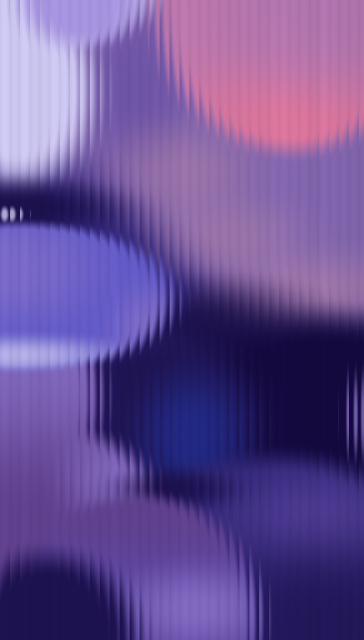
This background is drawn by a Shadertoy shader. Its source:

```glsl
// Soft violet, pink and navy colour fields seen through vertical fluted glass.
// Overlapping soft ellipses form the scene; each flute samples a wider strip
// of it than it covers, which breaks curved edges into rows of pointed teeth.

#define FLUTES 36.5     // flutes across the width
#define SPREAD 0.075    // extra width of scene seen inside one flute
#define RIDGE 0.05      // brightness change across a flute
#define VARIATION 0.035 // brightness change between flutes
#define SAMPLES 5       // horizontal samples per pixel

const vec3 NAVY = vec3(0.075, 0.035, 0.24);
const vec3 INDIGO = vec3(0.20, 0.155, 0.47);
const vec3 ROYAL = vec3(0.13, 0.17, 0.54);
const vec3 BLUE = vec3(0.38, 0.35, 0.77);
const vec3 VIOLET = vec3(0.36, 0.27, 0.62);
const vec3 PLUM = vec3(0.37, 0.25, 0.55);
const vec3 LILAC = vec3(0.53, 0.44, 0.77);
const vec3 MAUVE = vec3(0.50, 0.39, 0.67);
const vec3 ROSE = vec3(0.63, 0.47, 0.65);
const vec3 PINK = vec3(0.74, 0.46, 0.66);
const vec3 SALMON = vec3(0.84, 0.45, 0.60);
const vec3 PALE = vec3(0.79, 0.77, 0.93);

float hash(float n) {
    n = fract(n * 0.1031);
    n *= n + 33.33;
    return fract(n * (n + n));
}

// Coverage of an ellipse whose rim fades over the given share of its radius
float blob(vec2 p, vec2 centre, vec2 radii, float soft) {
    return 1.0 - smoothstep(1.0 - soft, 1.0 + soft, length((p - centre) / radii));
}

void paint(inout vec3 col, vec3 ink, float amount) {
    col = mix(col, ink, amount);
}

vec3 upperScene(vec2 p) {
    // Mauve haze ending in a falling diagonal
    float edge = 0.73 - 0.24 * smoothstep(0.15, 0.80, p.x);
    vec3 col = mix(INDIGO, MAUVE, smoothstep(-0.06, 0.08, p.y - edge));
    paint(col, VIOLET, 0.5 * blob(p, vec2(0.36, 0.86), vec2(0.14, 0.14), 0.8));
    paint(col, ROSE, 0.7 * blob(p, vec2(0.50, 0.73), vec2(0.16, 0.06), 0.9));
    paint(col, ROSE, 0.7 * blob(p, vec2(0.63, 0.63), vec2(0.16, 0.05), 0.9));
    paint(col, ROSE, 0.8 * blob(p, vec2(0.86, 0.545), vec2(0.22, 0.05), 0.9));

    // Pink dome
    float dome = blob(p, vec2(0.80, 1.01), vec2(0.37, 0.245), 0.09);
    vec3 pink = mix(PINK, SALMON, blob(p, vec2(0.79, 0.80), vec2(0.28, 0.08), 0.9));
    paint(pink, vec3(0.68, 0.45, 0.67), blob(p, vec2(0.92, 1.0), vec2(0.3, 0.11), 0.8));
    paint(col, pink, dome);

    // Pale corner with a periwinkle arch
    paint(col, PALE, blob(p, vec2(0.08, 1.02), vec2(0.33, 0.10), 0.15));
    paint(col, PALE, blob(p, vec2(0.04, 0.86), vec2(0.21, 0.14), 0.28));
    paint(col, LILAC + 0.08, 0.8 * blob(p, vec2(0.22, 1.01), vec2(0.16, 0.08), 0.3));
    return col;
}

vec3 scene(vec2 p) {
    vec3 col = upperScene(p);

    // Dark hollows around the middle
    paint(col, NAVY, 0.75 * blob(p, vec2(0.04, 0.675), vec2(0.24, 0.035), 0.7));
    paint(col, NAVY, 0.75 * blob(p, vec2(0.60, 0.49), vec2(0.22, 0.055), 0.8));
    paint(col, NAVY, blob(p, vec2(0.90, 0.35), vec2(0.42, 0.15), 0.25));
    paint(col, mix(NAVY, INDIGO, 0.35), blob(p, vec2(0.43, 0.34), vec2(0.28, 0.13), 0.3));
    paint(col, ROYAL, 0.85 * blob(p, vec2(0.53, 0.32), vec2(0.12, 0.08), 0.8));
    paint(col, LILAC, 0.8 * blob(p, vec2(0.99, 0.35), vec2(0.02, 0.055), 0.7));

    // Purple slope on the left
    vec3 slope = mix(PLUM, LILAC, 0.75 * smoothstep(0.20, 0.43, p.y));
    paint(slope, LILAC, 0.7 * blob(p, vec2(0.33, 0.25), vec2(0.12, 0.06), 0.8));
    paint(col, slope, blob(p, vec2(0.02, 0.38), vec2(0.25, 0.15), 0.14));
    paint(col, slope, blob(p, vec2(0.08, 0.19), vec2(0.36, 0.15), 0.12));

    // Blue tongue with a bright lower rim
    vec3 tongue = mix(BLUE, LILAC, 0.6 * blob(p, vec2(0.02, 0.58), vec2(0.20, 0.07), 0.8));
    paint(tongue, PALE, 0.75 * blob(p, vec2(0.04, 0.445), vec2(0.22, 0.022), 0.9));
    paint(tongue, LILAC, 0.7 * blob(p, vec2(0.42, 0.48), vec2(0.09, 0.06), 0.8));
    paint(col, tongue, blob(p, vec2(0.05, 0.535), vec2(0.42, 0.115), 0.09));
    paint(col, PALE, 0.8 * blob(p, vec2(0.01, 0.665), vec2(0.035, 0.01), 0.6));

    // Lower right rise
    vec3 rise = mix(INDIGO, VIOLET, 0.6 * blob(p, vec2(0.88, 0.19), vec2(0.2, 0.06), 0.9));
    paint(rise, NAVY, 0.55 * blob(p, vec2(0.88, 0.0), vec2(0.28, 0.13), 0.7));
    paint(col, rise, blob(p, vec2(0.76, 0.09), vec2(0.46, 0.195), 0.13));

    // Bottom mound and dark corner
    paint(col, NAVY, 0.7 * blob(p, vec2(0.48, 0.235), vec2(0.13, 0.025), 0.8));
    vec3 mound = mix(VIOLET, PLUM, smoothstep(0.08, 0.20, p.y));
    paint(mound, LILAC, 0.8 * blob(p, vec2(0.54, 0.05), vec2(0.16, 0.05), 0.9));
    paint(col, mound, blob(p, vec2(0.38, 0.03), vec2(0.33, 0.195), 0.08));
    paint(col, mix(NAVY, INDIGO, 0.3), blob(p, vec2(0.13, -0.01), vec2(0.24, 0.14), 0.22));
    return col;
}

// Bend the view inside each flute and shade its ridge
vec3 flutedGlass(vec2 p) {
    float across = fract(p.x * FLUTES) - 0.5;
    float flute = floor(p.x * FLUTES);
    vec3 col = scene(p + vec2(across * SPREAD, 0.0));
    float shade = RIDGE * (0.5 - 4.0 * across * across);
    return col * (1.0 + shade + VARIATION * (hash(flute + 7.0) - 0.5));
}

void mainImage(out vec4 fragColor, in vec2 fragCoord) {
    vec3 sum = vec3(0.0);
    for (int i = 0; i < SAMPLES; i++) {
        float shift = (float(i) + 0.5) / float(SAMPLES) - 0.5;
        sum += flutedGlass((fragCoord + vec2(shift, 0.0)) / iResolution.xy);
    }
    fragColor = vec4(sum / float(SAMPLES), 1.0);
}
```
